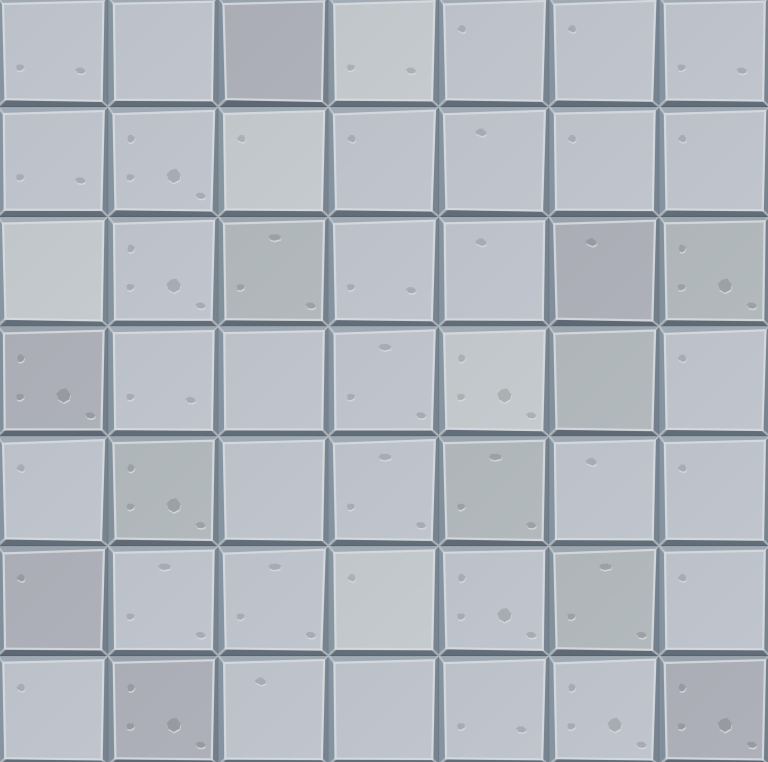
Reproduce this texture procedurally as a WebGL 1 fragment shader.

```glsl
precision highp float;
uniform vec2 u_resolution;

#define TILES vec2(6.967, 6.94)
#define OFFSET vec2(0.02, 0.028)
#define RIM_WIDTH 0.020
#define JITTER 0.010
#define PIT_SHADE 0.88
#define RIM_COLOR vec3(0.845, 0.86, 0.875)
#define LEFT_COLOR vec3(0.53, 0.58, 0.62)
#define RIGHT_COLOR vec3(0.47, 0.515, 0.555)
#define TOP_COLOR vec3(0.63, 0.665, 0.695)
#define BOTTOM_COLOR vec3(0.385, 0.425, 0.465)

float hash(vec2 p) {
  return fract(sin(dot(p, vec2(127.1, 311.7))) * 43758.5453);
}

float cover(float d, float aa) {
  return smoothstep(-aa, aa, d);
}

// Four stone tones: blue, pale, violet and green grey
vec3 stoneTone(float pick) {
  vec3 tone = vec3(0.742, 0.763, 0.797);
  tone = mix(tone, vec3(0.762, 0.785, 0.796), step(0.46, pick));
  tone = mix(tone, vec3(0.675, 0.686, 0.718), step(0.63, pick));
  return mix(tone, vec3(0.692, 0.718, 0.730), step(0.82, pick));
}

// Irregular convex chip, positive inside
float chip(vec2 p, vec2 radius, float seed) {
  float d = 1.0;
  for (int i = 0; i < 7; i++) {
    float k = float(i);
    float a = k * 0.8976 + 0.35 * hash(vec2(k, seed));
    float reach = 0.8 + 0.3 * hash(vec2(seed, k + 3.0));
    d = min(d, reach - dot(p / radius, vec2(cos(a), sin(a))));
  }
  return d * min(radius.x, radius.y);
}

// Chip arrangement for a wear style from 0 (plain) to 5 (most worn)
float pits(vec2 p, float style) {
  float drift = sqrt(mod(style + 3.0, 4.0) / 3.0);
  bool upper = style > 0.5 && abs(style - 3.0) > 0.5;
  float d = -1.0;
  if (upper) {
    vec2 at = mix(vec2(0.21, 0.29), vec2(0.51, 0.19), drift);
    d = chip(p - at, mix(vec2(0.033), vec2(0.06, 0.034), drift), style);
  }
  if (style > 2.5) {
    vec2 low = style < 3.5 ? vec2(0.75, 0.67) : vec2(0.84, 0.81);
    d = max(d, chip(p - vec2(0.20, 0.64), vec2(0.037, 0.029), 1.7));
    d = max(d, chip(p - low, vec2(0.042, 0.030), 4.3));
  }
  if (style > 4.5) d = max(d, chip(p - vec2(0.60, 0.63), vec2(0.062, 0.06), 7.9));
  return d;
}

void main() {
  vec2 uv = gl_FragCoord.xy / u_resolution;
  vec2 grid = vec2(uv.x, 1.0 - uv.y) * TILES + OFFSET;
  vec2 cell = floor(grid);
  vec2 p = fract(grid);
  float aa = 0.7 * TILES.x / u_resolution.x;

  float style = floor(6.0 * hash(cell + vec2(5.3, 2.9)));
  vec3 stone = stoneTone(hash(cell + vec2(1.7, 8.1)));

  // Slanted insets: left, right, top, bottom
  vec4 inset = mix(vec4(0.040, 0.028, 0.058, 0.056),
                   vec4(0.058, 0.052, 0.028, 0.046), p.yyxx);
  vec2 tilt = vec2(hash(cell + 11.0), hash(cell + 23.0)) - 0.5;
  inset += JITTER * vec4(tilt, -tilt.yx) * (2.0 * p.yyxx - 1.0);
  vec4 border = vec4(p.x, 1.0 - p.x, p.y, 1.0 - p.y);
  vec4 inner = border - inset;
  float face = min(min(inner.x, inner.y), min(inner.z, inner.w));

  // Bevels mitred along the corner diagonals
  vec4 ratio = border / inset;
  float mitre = min(ratio.x, ratio.y) - min(ratio.z, ratio.w);
  vec3 sides = p.x < 0.5 ? LEFT_COLOR : RIGHT_COLOR;
  vec3 ends = p.y < 0.5 ? TOP_COLOR : BOTTOM_COLOR;
  vec3 color = mix(sides, ends, cover(mitre, aa / 0.05));
  color *= mix(vec3(1.0), stone / 0.76, 0.4);
  float edge = min(min(border.x, border.y), min(border.z, border.w));
  color *= 0.92 + 0.08 * smoothstep(0.0, 0.006 + aa, edge);
  float glint = 1.0 - smoothstep(0.08, 0.35 + aa / 0.05, abs(mitre));
  color = mix(color, RIM_COLOR, 0.55 * glint);

  // Flat face with chips lit along their lower lips
  vec3 top = stone * (1.0 + 0.012 * (p.x + p.y - 1.0));
  float lip = pits(p - vec2(0.004, 0.014), style);
  top = mix(top, RIM_COLOR, 0.85 * cover(lip, aa));
  top = mix(top, stone * PIT_SHADE, cover(pits(p, style), aa));

  // Bright rim around the face
  vec3 rim = mix(RIM_COLOR, stone, 0.12);
  color = mix(color, rim, cover(face, aa));
  color = mix(color, top, cover(face - RIM_WIDTH, aa));
  gl_FragColor = vec4(color, 1.0);
}
```
